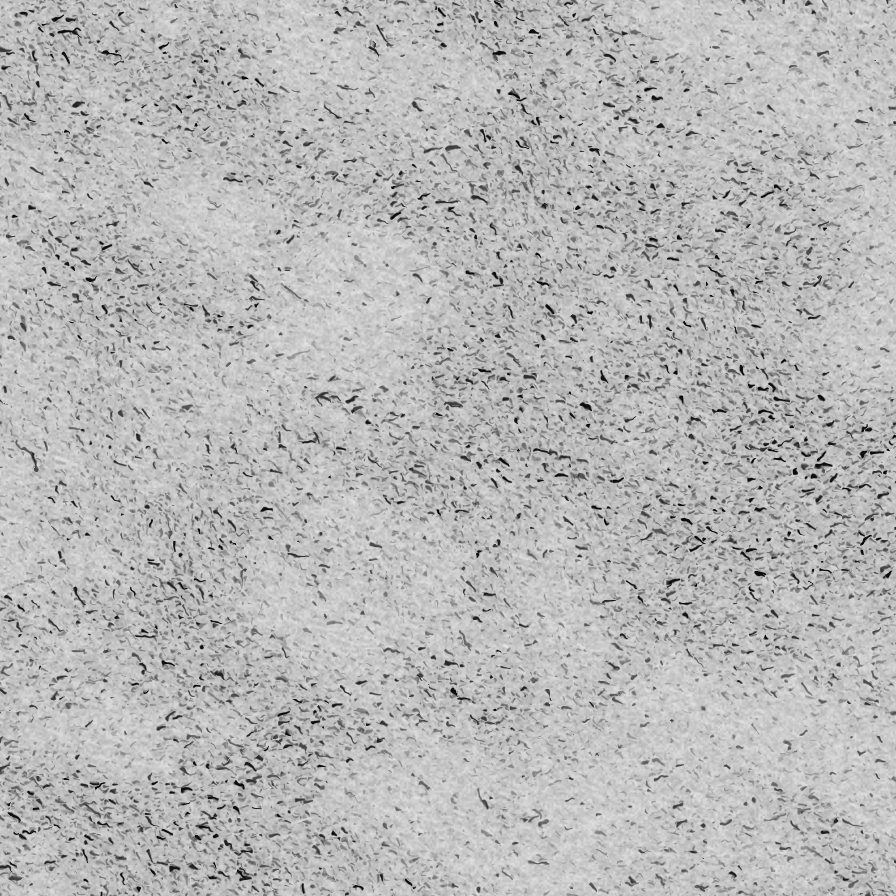
A Shadertoy shader for this texture:

```glsl
vec3 hash3(vec2 cell, float seed) {
    uvec3 v = uvec3(ivec3(vec3(cell, seed))) * 1664525u + 1013904223u;
    v.x += v.y * v.z; v.y += v.z * v.x; v.z += v.x * v.y;
    v ^= v >> 16u;
    v.x += v.y * v.z; v.y += v.z * v.x; v.z += v.x * v.y;
    return vec3(v & 65535u) / 65535.0;
}

float valueNoise(vec2 p, float seed) {
    vec2 cell = floor(p), f = fract(p);
    f = f * f * (3.0 - 2.0 * f);
    float low = mix(hash3(cell, seed).x, hash3(cell + vec2(1, 0), seed).x, f.x);
    float high = mix(hash3(cell + vec2(0, 1), seed).x, hash3(cell + 1.0, seed).x, f.x);
    return mix(low, high, f.y);
}

vec2 rotate(vec2 p, float angle) {
    float c = cos(angle), s = sin(angle);
    return vec2(c * p.x + s * p.y, c * p.y - s * p.x);
}

// Cloudy density, drawn out along a falling diagonal
float cloud(vec2 uv) {
    vec2 p = rotate(uv, -0.5) * vec2(5.5, 9.0) + 20.0;
    float sum = 0.0, amplitude = 0.45;
    for (int i = 0; i < 4; i++) {
        sum += amplitude * valueNoise(p, 3.0 + float(i));
        p = p * 2.03 + 7.1;
        amplitude *= 0.65;
    }
    return smoothstep(0.25, 0.78, sum);
}

// Local fibre direction, mostly falling gently to the right
float flowAngle(vec2 uv) {
    return -0.3 + 1.3 * (valueNoise(uv * 5.0 + 9.0, 11.0) - 0.5)
                + 0.9 * (valueNoise(uv * 17.0, 12.0) - 0.5);
}

// One tapered, bent fleck per jittered cell; size gives half length and half width
float flecks(vec2 uv, float grid, vec2 size, float share, float fade, float density, float seed) {
    vec2 home = floor(uv * grid);
    float angle = flowAngle(uv), ink = 0.0;
    float blur = max(0.0010, 0.5 / iResolution.y);
    for (int y = -1; y <= 1; y++)
    for (int x = -1; x <= 1; x++) {
        vec2 cell = home + vec2(x, y);
        vec3 place = hash3(cell, seed), shape = hash3(cell, seed + 1.0);
        if (place.z > share * mix(0.35, 1.25, density)) continue;
        vec2 q = uv - (cell + place.xy) / grid;
        q = rotate(q, angle + 1.5 * (shape.x - 0.5));
        q.y += (shape.z - 0.5) * 0.4 * q.x * q.x / size.x;
        float halfLength = size.x * mix(0.1, 1.0, shape.y * shape.y);
        float taper = 1.0 - 0.5 * clamp(0.5 + 0.5 * q.x / halfLength, 0.0, 1.0);
        q.x = max(abs(q.x) - halfLength, 0.0);
        float edge = length(q) - size.y * taper * mix(0.8, 1.5, shape.z);
        float strength = pow(hash3(cell, seed + 2.0).x, fade);
        ink = max(ink, strength * (1.0 - smoothstep(-blur, blur, edge)));
    }
    return ink;
}

void mainImage(out vec4 fragColor, in vec2 fragCoord) {
    vec2 uv = fragCoord / iResolution.y;
    float density = cloud(uv);

    // Pale felted ground with fine grain
    float grain = valueNoise(uv * 420.0, 21.0) - 0.5;
    float felt = valueNoise(rotate(uv, -0.35) * vec2(150.0, 270.0) + 300.0, 22.0) - 0.5;
    float tone = 0.795 - 0.04 * density + 0.10 * grain + 0.09 * felt;

    // Faint pale fibres
    tone += 0.05 * flecks(uv, 32.0, vec2(0.017, 0.0012), 0.4, 0.7, 0.6, 30.0);

    // Ragged ink: soft grey specks, dark flecks and a few longer strokes
    vec2 ragged = uv + 0.0035 * vec2(valueNoise(uv * 210.0, 24.0) - 0.5,
                                     valueNoise(uv * 210.0, 25.0) - 0.5);
    float specks = flecks(ragged, 165.0, vec2(0.0032, 0.0011), 0.85, 1.0, density, 40.0);
    float dark = flecks(ragged, 92.0, vec2(0.0065, 0.0014), 0.62, 1.5, density, 50.0);
    float strokes = flecks(ragged, 34.0, vec2(0.0130, 0.0014), 0.28, 1.1, density, 60.0);
    tone *= 1.0 - specks * mix(0.25, 0.5, density);
    tone = mix(tone, 0.05, min(max(dark, strokes) * mix(0.65, 1.25, density), 1.0));

    fragColor = vec4(vec3(clamp(tone, 0.0, 1.0)), 1.0);
}
```
